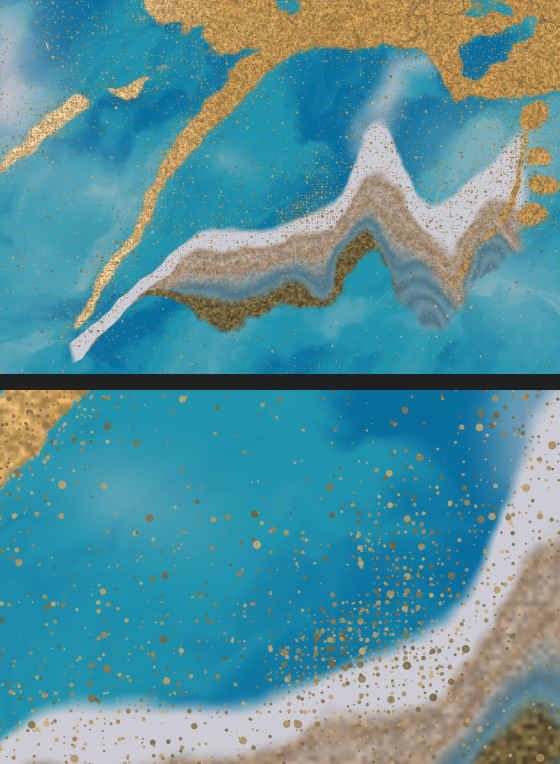
Top, the full canvas; bottom, a detail of the centre.
Give the GLSL for this texture, as a WebGL 2 fragment shader.

```glsl
#version 300 es
precision highp float;
// Poured marble: teal water, a folded white and tan ribbon, grainy gold veins and dust.
#define DEEP vec3(0.03, 0.43, 0.62)
#define TEAL vec3(0.13, 0.58, 0.68)
#define PALE vec3(0.47, 0.68, 0.73)
#define MIST vec3(0.75, 0.75, 0.78)
#define CREAM vec3(0.95, 0.84, 0.67)
#define GOLD vec3(0.74, 0.56, 0.30)
#define BRONZE vec3(0.43, 0.37, 0.23)
#define TAN vec3(0.63, 0.54, 0.45)
#define STEEL vec3(0.26, 0.46, 0.56)
#define GRAIN 210.0
#define WARP 0.11
#define DUST 0.035

uniform vec2 u_resolution;
out vec4 fragColor;

float hash(vec2 p) {
  vec3 h = fract(p.xyx * vec3(0.1031, 0.1030, 0.0973));
  h += dot(h, h.yzx + 33.33);
  return fract((h.x + h.y) * h.z);
}

float noise(vec2 p) {
  vec2 i = floor(p), f = fract(p);
  f = f * f * (3.0 - 2.0 * f);
  return mix(mix(hash(i), hash(i + vec2(1, 0)), f.x),
             mix(hash(i + vec2(0, 1)), hash(i + vec2(1, 1)), f.x), f.y);
}

float fbm(vec2 p) {
  float sum = 0.0, amp = 0.5;
  for (int i = 0; i < 5; i++) {
    sum += amp * noise(p);
    p = mat2(0.8, 0.6, -0.6, 0.8) * p * 2.03 + 17.3;
    amp *= 0.5;
  }
  return sum / 0.97;
}

float blob(vec2 p, vec2 c, vec2 r) { p = (p - c) / r; return exp(-dot(p, p)); }

// Distance to a stroke whose half width runs from ra to rb.
float stroke(vec2 p, vec2 a, vec2 b, float ra, float rb) {
  vec2 d = b - a;
  float h = clamp(dot(p - a, d) / dot(d, d), 0.0, 1.0);
  return length(p - a - d * h) - mix(ra, rb, h);
}

// Upper edge of the folded ribbon.
float ridge(float x) {
  float peak = (x - 1.0) / 0.085;
  return 0.05 + 0.33 * smoothstep(0.15, 0.56, x) + 0.08 * smoothstep(0.55, 0.9, x)
       + 0.21 * exp(-peak * peak) + 0.21 * smoothstep(1.14, 1.42, x);
}

vec3 water(vec2 p, vec2 q) {
  vec2 flow = mat2(0.77, -0.64, 0.64, 0.77) * q;
  float m = fbm(flow * vec2(2.2, 6.0) + 2.5 * fbm(q * 3.0));
  float pale = 0.85 * blob(q, vec2(1.25, 0.60), vec2(0.19, 0.14))
             + 0.7 * blob(q, vec2(1.38, 0.22), vec2(0.16, 0.18))
             + 0.65 * blob(q, vec2(0.28, 0.52), vec2(0.14, 0.10))
             + 0.5 * blob(q, vec2(0.12, 0.24), vec2(0.17, 0.20))
             + 0.6 * blob(q, vec2(0.61, 0.57), vec2(0.06, 0.04));
  vec3 c = mix(DEEP, TEAL, smoothstep(0.28, 0.52, m));
  c = mix(c, PALE, clamp(pale * (0.3 + 1.4 * m) + 0.55 * smoothstep(0.55, 0.75, m), 0.0, 1.0));
  float veil = blob(q, vec2(0.03, 0.78), vec2(0.13, 0.23));
  float streak = stroke(q, vec2(0.98, 0.62), vec2(1.06, 0.80), 0.04, 0.02);
  streak = min(streak, stroke(q, vec2(1.06, 0.80), vec2(1.17, 0.84), 0.02, 0.005));
  veil = max(veil, 0.8 * smoothstep(0.04, -0.03, streak));
  return mix(c, MIST, clamp(veil * (0.6 + 0.8 * m), 0.0, 1.0));
}

// Signed distance to the gold sheet, its veins and its islands.
float goldField(vec2 p, vec2 q) {
  float edge = 0.85 - 0.11 * smoothstep(1.10, 1.20, q.x) - 0.10 * blob(vec2(q.x, 0), vec2(0.33, 0), vec2(0.08, 1))
             + 0.3 * smoothstep(0.17, 0.06, q.x);
  float holes = fbm(q * vec2(4.0, 7.0) + 4.0) - mix(0.53, 0.66, smoothstep(0.5, 0.8, q.x));
  float d = max(edge - q.y, holes * 0.25);
  d = min(d, stroke(q, vec2(0.78, 0.87), vec2(0.56, 0.72), 0.035, 0.033));
  d = min(d, stroke(q, vec2(0.56, 0.72), vec2(0.40, 0.47), 0.033, 0.018));
  d = min(d, stroke(q, vec2(0.40, 0.47), vec2(0.22, 0.12), 0.016, 0.012));
  d = min(d, stroke(q, vec2(0.20, 0.74), vec2(0.02, 0.53), 0.028, 0.014));
  d = min(d, stroke(q, vec2(1.42, 0.70), vec2(1.35, 0.43), 0.010, 0.004));
  d = min(d, stroke(q, vec2(1.35, 0.43), vec2(1.22, 0.20), 0.004, 0.006));
  for (float i = 0.0; i < 4.0; i++) {
    vec2 c = vec2(1.41 + 0.06 * hash(vec2(i, 3.0)), 0.44 + 0.085 * i);
    d = min(d, length((q - c) * vec2(0.8, 1.2)) - 0.018 - 0.022 * hash(vec2(i, 9.0)));
  }
  return d + 0.024 * (fbm(p * 32.0) - 0.5);
}

void main() {
  vec2 p = gl_FragCoord.xy / u_resolution.y;
  float px = 1.0 / u_resolution.y;
  vec2 q = p + WARP * (vec2(fbm(p * 3.5 + 1.7), fbm(p * 3.5 + 8.2)) - 0.5);
  float grain = 0.65 * noise(p * GRAIN) + 0.35 * noise(p * GRAIN * 0.47 + 5.0);
  vec3 col = water(p, q);

  // Ribbon layers by relative depth below the ridge.
  float thick = 0.055 + 0.19 * smoothstep(0.36, 0.60, q.x) + 0.10 * smoothstep(0.8, 1.05, q.x);
  float t = (ridge(q.x) - q.y) / thick;
  float body = smoothstep(0.18, 0.20, q.x) * smoothstep(1.43, 1.38, q.x);
  float fold = t + 0.22 * t * sin(q.x * 34.0 + 3.0 * q.y) * smoothstep(0.65, 0.95, q.x)
             + 0.25 * (fbm(q * 9.0) - 0.5);
  float white = mix(0.24, 0.50, smoothstep(1.08, 1.28, q.x)) + 0.8 * smoothstep(0.50, 0.34, q.x);
  float ripple = 0.5 + 0.5 * sin(fold * 32.0 + 4.0 * fbm(q * 6.0));
  vec3 layer = mix(MIST * 1.06, mix(TAN, MIST, 0.3 * ripple) * (0.78 + 0.42 * grain), smoothstep(white - 0.05, white + 0.06, fold));
  layer = mix(layer, mix(STEEL, PALE, 0.45 * ripple), smoothstep(white + 0.25, white + 0.48, fold) * 0.85);
  float bronze = smoothstep(0.72, 0.86, fold) * smoothstep(0.36, 0.42, q.x) * smoothstep(1.10, 1.02, q.x);
  layer = mix(layer, BRONZE * (0.55 + 0.9 * grain), bronze);
  col = mix(col, layer, body * smoothstep(-0.04, 0.05, t) * smoothstep(1.10, 1.0, t + 0.3 * (fbm(p * 16.0) - 0.5)));

  // Gold with bright flecks, dark cracks and a pale left side.
  float d = goldField(p, q);
  float light = smoothstep(0.65, 0.2, p.x) * 0.75 + 0.35 * (fbm(q * 8.0) - 0.5);
  vec3 metal = mix(GOLD, CREAM, clamp(light, 0.0, 1.0)) * (0.70 + 0.58 * grain);
  float crack = abs(fbm(q * 6.0 + 11.0) - 0.5);
  metal = mix(metal, BRONZE, 0.6 * smoothstep(0.022, 0.004, crack) * smoothstep(0.7, 1.0, p.x));
  col = mix(col, metal, smoothstep(0.003 + px, -0.003 - px, d + 0.008 * (grain - 0.5)));

  // Loose dust, densest beside the gold and in a flare above the ribbon.
  float flare = blob(q, vec2(0.78, 0.49), vec2(0.11, 0.07)) * smoothstep(0.40, 0.65, fbm(q * vec2(14.0, 7.0)));
  float density = DUST + 0.5 * exp(-max(d, 0.0) * 45.0) + 0.9 * flare
                + 0.2 * body * blob(vec2(t, 0), vec2(0.1, 0), vec2(0.5, 1));
  for (float k = 0.0; k < 3.0; k++) {
    float scale = 75.0 + 50.0 * k;
    vec2 g = p * scale + 31.0 * k, id = floor(g);
    vec2 c = 0.3 + 0.4 * vec2(hash(id + 2.0), hash(id + 7.0));
    float r = 0.10 + 0.18 * hash(id + 13.0), aa = px * scale * 0.7;
    float dot_ = smoothstep(r + aa, r - aa, length(fract(g) - c)) * step(hash(id), density);
    col = mix(col, mix(BRONZE, mix(GOLD, CREAM, 0.4), hash(id + 21.0)), 0.85 * dot_);
  }
  fragColor = vec4(clamp(col, 0.0, 1.0), 1.0);
}
```
